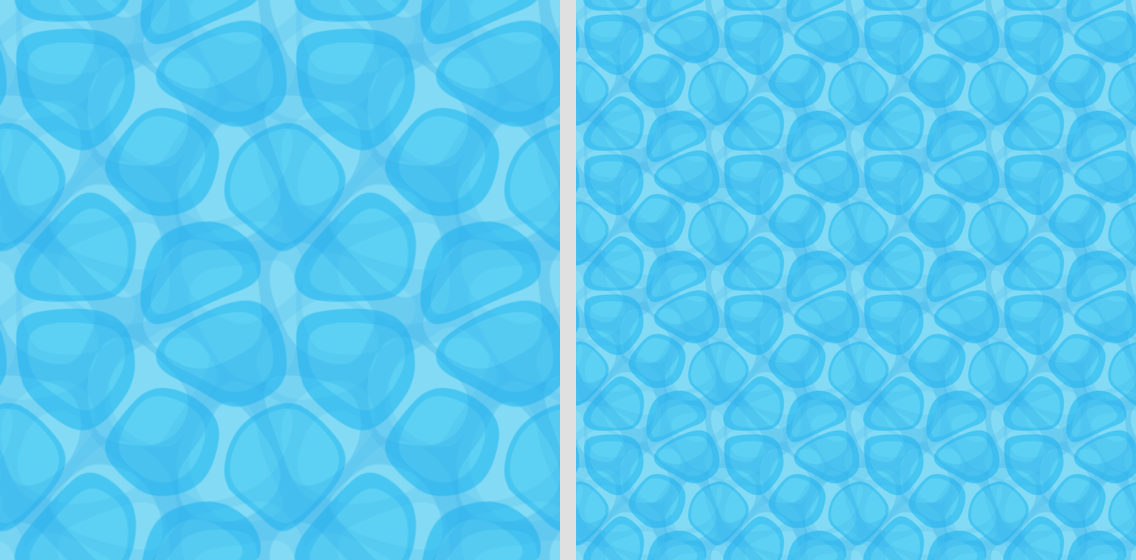
Left, the tile; right, the same tile 2 across and 2 down.
Reproduce this texture procedurally as a Shadertoy shader.

```glsl
// Sunlit pool water: rounded cells parted by pale caustic lines, two repeats each way.
// Six staggered seeds per repeat give a wrapping cellular field, bent by layered sines;
// turned and shifted copies of that field lay translucent darker bands on top.

const float TAU = 6.2831853;

// Seeds of one repeat: three rows of two, the lower rows slanted
vec2 seedPoint(int k) {
    float col = float(k % 2), row = float(k / 2);
    float slanted = step(0.5, row);
    float stagger = row == 1.0 ? 0.28 : 0.0;
    return vec2(0.30 + stagger + col * mix(0.49, 0.40, slanted),
                0.27 + 0.31 * row + 0.10 * col * slanted);
}

// Offset from a seed to p, wrapped to the nearest repeat
vec2 wrappedOffset(vec2 p, int k) {
    return fract(p - seedPoint(k) + 0.5) - 0.5;
}

// Distance to the cell border, with corners rounded by an exponential minimum
float cellDepth(vec2 p) {
    int nearest = 0;
    vec2 home = vec2(9.0);
    for (int k = 0; k < 6; k++) {
        vec2 o = wrappedOffset(p, k);
        if (dot(o, o) < dot(home, home)) { home = o; nearest = k; }
    }
    float sum = 0.0;
    for (int k = 0; k < 6; k++) {
        if (k == nearest) continue;
        vec2 o = wrappedOffset(p, k);
        float border = (dot(o, o) - dot(home, home)) / (2.0 * length(o - home));
        sum += exp(-24.0 * border);
    }
    return -log(sum) / 24.0;
}

// Periodic bending made of two layers of sines
vec2 ripple(vec2 p, float phase) {
    return 0.020 * sin(TAU * p.yx + vec2(phase, phase + 2.0))
         + 0.011 * sin(TAU * (2.0 * p.yx + p) + vec2(1.7 * phase, 4.0 - phase));
}

void mainImage(out vec4 fragColor, in vec2 fragCoord) {
    vec2 uv = fragCoord / iResolution.xy;
    vec2 p = 2.0 * vec2(uv.x, 1.0 - uv.y);
    float soft = 2.0 / min(iResolution.x, iResolution.y);

    // Cells: pale gap, mid blue rim and bright core of uneven outline
    float depth = cellDepth(p + ripple(p, 0.6));
    float coreDepth = cellDepth(p + ripple(p, 0.6) + 0.9 * ripple(p.yx, 3.1));
    float rim = smoothstep(-soft, soft, depth - 0.012);
    float core = smoothstep(-soft, soft, min(depth - 0.030, coreDepth - 0.048));
    vec3 color = mix(vec3(0.51, 0.855, 0.955), vec3(0.28, 0.775, 0.95), rim);
    color = mix(color, vec3(0.36, 0.82, 0.955), core);

    // Overlaid bands: a broad one and two fainter ones, each of varying width
    for (int i = 0; i < 3; i++) {
        float n = float(i);
        vec2 turned = i == 1 ? p + vec2(0.43, 0.31) : vec2(p.y, -p.x) + vec2(0.17, 0.06 + 0.04 * n);
        float width = 0.022 + 0.016 * sin(TAU * (p.x + p.y) + 2.1 * n);
        float band = cellDepth(turned + 1.5 * ripple(turned, 1.3 + 1.1 * n)) - width;
        float shade = (i == 0 ? 0.27 : 0.14) * smoothstep(soft, -soft, band);
        color = mix(color, vec3(0.16, 0.66, 0.91), shade);
    }
    fragColor = vec4(color, 1.0);
}
```
